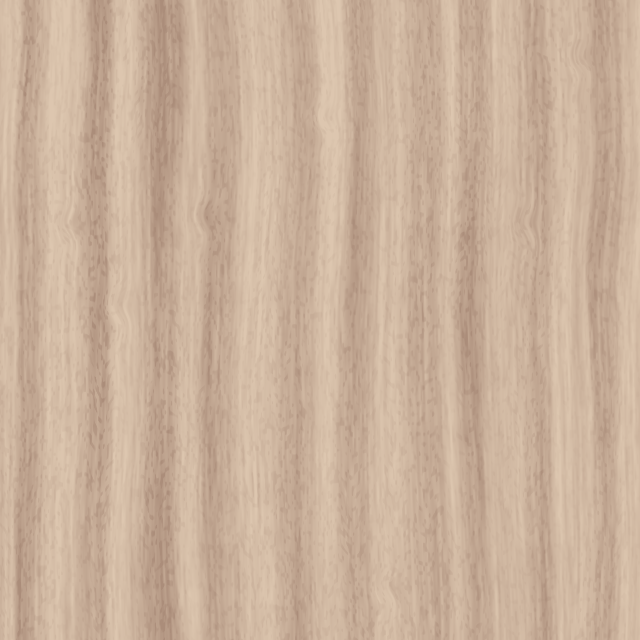
A WebGL 1 fragment shader for this texture:

```glsl
precision highp float;
// Pale planed wood with soft vertical dark bands and fine flowing fibres.
// The plane is bent by noise and a few knots, then bands, growth lines,
// hairline streaks and short pores add up to a tone from light to dark wood.
uniform vec2 u_resolution;

const vec3 LIGHT_WOOD = vec3(0.85, 0.76, 0.67);
const vec3 DARK_WOOD = vec3(0.70, 0.587, 0.51);
const int BAND_COUNT = 10;
const int KNOT_COUNT = 7;

float hash(vec2 p) {
  return fract(sin(dot(p, vec2(127.1, 311.7))) * 43758.5453);
}

// Smooth value noise in 0..1
float noise(vec2 p) {
  vec2 cell = floor(p);
  vec2 f = fract(p);
  f = f * f * (3.0 - 2.0 * f);
  float low = mix(hash(cell), hash(cell + vec2(1.0, 0.0)), f.x);
  float high = mix(hash(cell + vec2(0.0, 1.0)), hash(cell + vec2(1.0)), f.x);
  return mix(low, high, f.y);
}

// Noise centred on zero, stretched by separate frequencies and offset by seed
float streak(vec2 p, vec2 frequency, float seed) {
  return noise(p * frequency + seed * vec2(17.3, 9.1)) - 0.5;
}

// Sideways bend of the fibres, from broad sway to fine ripple
float fibreBend(vec2 p) {
  return 0.024 * streak(p, vec2(3.5, 2.3), 1.0)
       + 0.011 * streak(p, vec2(9.0, 5.0), 2.0)
       + 0.002 * streak(p, vec2(36.0, 16.0), 3.0);
}

// Local S-shaped kinks: x is the sideways shift, y the sheen beside it
vec2 knots(vec2 p) {
  vec2 sum = vec2(0.0);
  for (int i = 0; i < KNOT_COUNT; i++) {
    float id = float(i);
    vec2 centre = vec2((id + 0.2 + 0.6 * hash(vec2(id, 5.0))) / float(KNOT_COUNT),
                       hash(vec2(id, 8.0)));
    vec2 d = (p - centre) / vec2(0.022, 0.036);
    float falloff = exp(-dot(d, d));
    sum += falloff * vec2(0.009 * sin(2.2 * d.y + 0.6), sin(3.0 * d.y + d.x));
  }
  return sum;
}

// Dark bands, each with its own width, strength and one crisper side
float darkBands(vec2 p) {
  float dark = 0.0;
  for (int i = 0; i < BAND_COUNT; i++) {
    float id = float(i);
    float jitter = 0.5 * (hash(vec2(id, 1.0)) - 0.5);
    float centre = (id + 0.5 + jitter) / float(BAND_COUNT);
    float swell = noise(vec2(id * 7.7, p.y * 3.0 + id));
    float width = mix(0.009, 0.023, hash(vec2(id, 2.0))) * (0.6 + 0.8 * swell);
    float lean = hash(vec2(id, 3.0));
    float d = p.x - centre;
    float softness = mix(0.006, 0.045, d < 0.0 ? lean : 1.0 - lean);
    float profile = 1.0 - smoothstep(0.3 * width, width + softness, abs(d));
    float strength = mix(0.40, 0.80, hash(vec2(id, 4.0)));
    strength *= 0.75 + 0.5 * noise(vec2(id * 3.1, p.y * 2.3 + 20.0));
    dark = max(dark, profile * strength);
  }
  return dark;
}

// Growth lines that drift obliquely across the bands in patches
float growthLines(vec2 p) {
  float flow = p.x * 75.0 + 6.0 * noise(p * vec2(6.0, 2.2) + 31.0)
             + 1.5 * noise(p * vec2(22.0, 5.0) + 12.0);
  float patches = smoothstep(0.25, 0.75, noise(p * vec2(13.0, 2.5) + 77.0));
  return patches * sin(6.2832 * flow);
}

// Fibre streaks from wide tonal drifts down to hairlines
float fibres(vec2 p, float dark) {
  float drift = 0.26 * streak(p, vec2(15.0, 0.8), 4.0)
              + 0.22 * streak(p, vec2(40.0, 1.3), 5.0);
  float lines = 0.20 * streak(p, vec2(105.0, 2.2), 6.0)
              + 0.38 * streak(p, vec2(225.0, 5.0), 7.0)
              + 0.32 * streak(p, vec2(320.0, 32.0), 8.0)
              + 0.05 * growthLines(p);
  return drift + lines * (0.8 + 0.5 * dark);
}

// Short fine pores in slanting rows, denser inside the bands
float pores(vec2 p, float dark) {
  float slant = 0.03 * noise(p * vec2(45.0, 5.0) + 19.0);
  vec2 dashes = vec2(p.x, p.y + slant) * vec2(300.0, 125.0) + 41.0;
  float dash = smoothstep(0.5, 0.85, noise(dashes));
  float patches = smoothstep(0.3, 0.7, noise(p * vec2(24.0, 3.0) + 63.0));
  return dash * (0.07 + 0.10 * patches + 0.24 * dark);
}

void main() {
  vec2 p = gl_FragCoord.xy / u_resolution;
  vec2 knot = knots(p);
  vec2 grain = vec2(p.x + fibreBend(p) + knot.x, p.y);

  float dark = darkBands(grain);
  float tone = 0.11 + dark + fibres(grain, dark) + pores(grain, dark);
  tone += 0.06 * knot.y;

  gl_FragColor = vec4(mix(LIGHT_WOOD, DARK_WOOD, clamp(tone, -0.1, 1.2)), 1.0);
}
```
